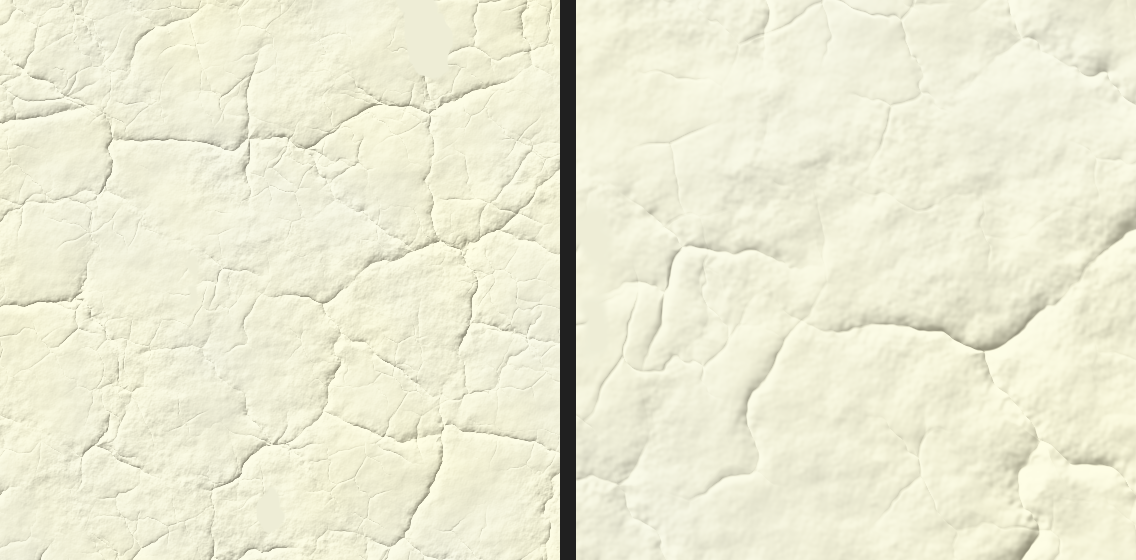
Left, the full canvas; right, a detail of the centre.
A WebGL 1 fragment shader for this texture:

```glsl
precision highp float;
// Cream rough plaster: cracked, crumbling plates under raking light from the upper left.

uniform vec2 u_resolution;

const vec3 LIT_CREAM = vec3(0.992, 0.990, 0.905);
const vec3 BASE_CREAM = vec3(0.945, 0.939, 0.840);
const vec3 SHADOW = vec3(0.56, 0.55, 0.47);
const vec3 SMOOTH_FILL = vec3(0.932, 0.930, 0.840);
const vec2 LIGHT_DIR = vec2(-0.6, 0.8);
const float SAMPLE_STEP = 0.001;

float hash(vec2 p) {
  return fract(sin(dot(p, vec2(127.1, 311.7))) * 43758.5453);
}

vec2 hash2(vec2 p) {
  return vec2(hash(p), hash(p + 57.3));
}

float noise(vec2 p) {
  vec2 cell = floor(p);
  vec2 f = fract(p);
  f = f * f * (3.0 - 2.0 * f);
  float low = mix(hash(cell), hash(cell + vec2(1.0, 0.0)), f.x);
  float high = mix(hash(cell + vec2(0.0, 1.0)), hash(cell + vec2(1.0, 1.0)), f.x);
  return mix(low, high, f.y);
}

// Fractal noise centred on zero; each octave is turned to hide the lattice.
float fbm(vec2 p) {
  float sum = 0.0;
  float amplitude = 1.0;
  for (int i = 0; i < 4; i++) {
    sum += amplitude * (noise(p) - 0.5);
    p = mat2(1.6, 1.2, -1.2, 1.6) * p + 17.3;
    amplitude *= 0.5;
  }
  return sum;
}

vec2 fbm2(vec2 p) {
  return vec2(fbm(p + 3.1), fbm(p + 41.7));
}

// Gap between the two nearest cell points: zero on the cell borders.
float cellBorder(vec2 p) {
  vec2 cell = floor(p);
  float nearest = 8.0;
  float second = 8.0;
  for (int y = -1; y <= 1; y++) {
    for (int x = -1; x <= 1; x++) {
      vec2 id = cell + vec2(float(x), float(y));
      float d = length(id + hash2(id) - p);
      second = min(second, max(nearest, d));
      nearest = min(nearest, d);
    }
  }
  return second - nearest;
}

float groove(float dist, float width) {
  return exp(-dist / width);
}

// Height of the plaster in canvas units, exaggerated for shading.
float plasterHeight(vec2 p) {
  // Bend the borders broadly, then fray them
  vec2 fray = fbm2(p * 34.0);
  vec2 q = p + 0.040 * fbm2(p * 6.0) + 0.011 * fray;

  // Large plates with rounded rims and broken cracks
  float plate = cellBorder(q * 5.0) / 5.0;
  float crackStrength = smoothstep(0.3, 0.75, noise(p * 8.0 + 9.4));
  float height = -0.010 * (0.3 + crackStrength) * groove(plate, 0.03);
  height -= 0.022 * crackStrength * groove(plate, 0.008);

  // Smaller chips and hairlines that fade in and out
  float chip = cellBorder(q * 11.0 + 5.7) / 11.0;
  float chipStrength = smoothstep(0.45, 0.85, noise(p * 10.0 + 23.8));
  height -= 0.014 * chipStrength * groove(chip, 0.007);
  float hairline = cellBorder((q + 0.008 * fray.yx) * 17.0) / 17.0;
  float hairStrength = smoothstep(0.4, 0.8, noise(p * 15.0 + 88.1));
  height -= 0.0045 * hairStrength * groove(hairline, 0.003);

  // Lumpy grain, coarser where the surface crumbles
  float crumble = smoothstep(0.4, 0.85, noise(p * 7.0 + 61.2));
  float roughness = 0.40 + 0.75 * crumble + 0.85 * groove(plate, 0.022);
  height += roughness * 0.0095 * fbm(p * 46.0 + 7.9);
  return height + 0.030 * fbm(p * 8.0 + 31.5);
}

// Slope toward the light: positive is lit, negative is shaded.
float slopeLight(vec2 p) {
  vec2 offset = LIGHT_DIR * SAMPLE_STEP;
  return (plasterHeight(p - offset) - plasterHeight(p + offset)) / (2.0 * SAMPLE_STEP);
}

vec3 shadePlaster(float light) {
  float lit = max(light, 0.0);
  float dark = max(-light, 0.0);
  vec3 color = mix(BASE_CREAM, LIT_CREAM, 1.0 - exp(-1.5 * lit));
  return mix(color, SHADOW, 1.0 - exp(-0.16 * dark - 0.07 * dark * dark));
}

void main() {
  vec2 p = gl_FragCoord.xy / min(u_resolution.x, u_resolution.y);
  vec3 color = shadePlaster(slopeLight(p));

  // Drifting warm and cool stains
  float stain = fbm(p * 5.0 + 77.0);
  color += stain * vec3(0.016, 0.010, -0.024);

  // Rare patches filled flat
  float fill = noise(p * vec2(7.0, 5.0) + 12.6) + 0.06 * fbm(p * 14.0);
  color = mix(color, SMOOTH_FILL, smoothstep(0.885, 0.895, fill));

  gl_FragColor = vec4(clamp(color, 0.0, 1.0), 1.0);
}
```
